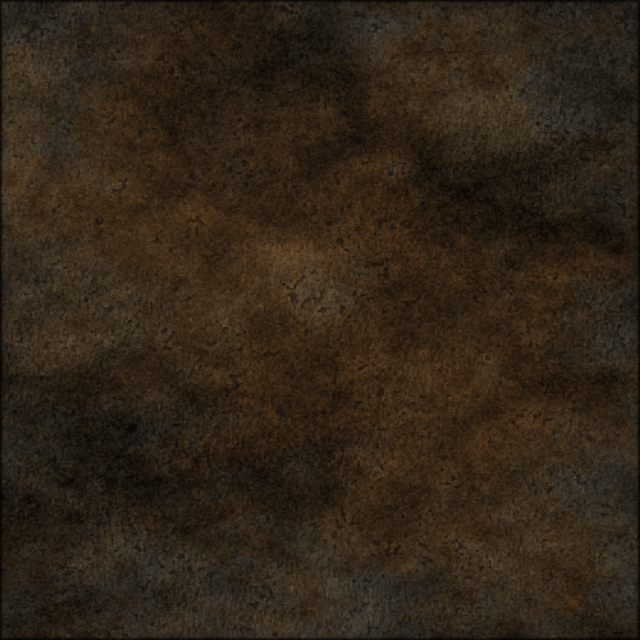
Reproduce this texture procedurally as a three.js fragment shader.

```glsl
varying vec2 vUv;

vec3 hash3(vec2 cell) {
  vec3 q = fract(vec3(cell.xyx) * vec3(0.1031, 0.1030, 0.0973));
  q += dot(q, q.yxz + 33.33);
  return fract((q.xxy + q.yzz) * q.zyx);
}

// Cellular noise: random cell values blended by distance to their points
float cellBlend(vec2 p) {
  vec2 id = floor(p);
  vec2 f = p - id;
  float total = 0.0;
  float weights = 0.0;
  for (int y = -1; y <= 1; y++) {
    for (int x = -1; x <= 1; x++) {
      vec2 offset = vec2(float(x), float(y));
      vec3 rnd = hash3(id + offset + 57.0);
      vec2 d = offset + 0.25 + 0.5 * rnd.xy - f;
      float w = max(0.0, 1.0 - dot(d, d) / 1.5625);
      w *= w * w;
      total += w * rnd.z;
      weights += w;
    }
  }
  return total / weights;
}

float layered(vec2 p) {
  float sum = 0.0;
  float amp = 0.5;
  float norm = 0.0;
  for (int i = 0; i < 6; i++) {
    sum += amp * cellBlend(p);
    norm += amp;
    amp *= 0.66;
    p = mat2(1.95, 0.4, -0.4, 1.95) * p + 13.7;
  }
  return sum / norm;
}

// Sparse round holes, one at most per grid cell
float pits(vec2 uv, float grid, float share) {
  vec2 p = uv * grid;
  vec3 rnd = hash3(floor(p) + 211.0);
  float radius = 0.03 + 0.05 * rnd.x;
  float d = length(fract(p) - 0.25 - 0.5 * rnd.xy);
  d += 0.06 * (cellBlend(p * 14.0) - 0.5);
  return step(1.0 - share, rnd.z) * (1.0 - smoothstep(radius * 0.4, radius * 1.3, d));
}

// Faint upright scratches with broken strokes
float scratches(vec2 uv) {
  float mark = 0.0;
  for (int i = 0; i < 6; i++) {
    vec3 rnd = hash3(vec2(float(i) + 5.0, 83.0));
    float x = rnd.x + 0.006 * sin(uv.y * 9.0 + rnd.z * 6.0) + 0.03 * (rnd.z - 0.5) * uv.y;
    float reach = 1.0 - smoothstep(0.05, 0.13, abs(uv.y - rnd.y));
    mark += reach * (1.0 - smoothstep(0.0006, 0.003, abs(uv.x - x)));
  }
  return mark * smoothstep(0.35, 0.65, cellBlend(uv * vec2(60.0, 40.0)));
}

void main() {
  vec2 uv = vUv;
  float clouds = layered(uv * vec2(3.4, 4.6) + 2.3);
  float stains = layered(uv * vec2(3.4, 5.0) + 119.0);
  float blotches = layered(uv * vec2(9.0, 13.0) + 31.0);
  float mottle = layered(uv * vec2(28.0, 38.0) + 71.0);
  float grain = cellBlend(uv * 260.0);
  float fineGrain = cellBlend(uv * 430.0 + 9.0);

  // Rust in the middle, olive and slate toward the rim
  float rim = 0.3 * (length(uv - 0.5) - 0.38);
  float cool = smoothstep(0.45, 0.61, 0.6 * clouds + 0.2 * blotches + 0.2 * mottle + rim);
  float slate = smoothstep(0.50, 0.64, 0.75 * layered(uv * vec2(6.0, 7.5) + 47.0) + 0.25 * mottle + rim);
  float rust = smoothstep(0.44, 0.62, 0.5 * blotches + 0.5 * layered(uv * 4.0 + 90.0));
  vec3 color = mix(vec3(0.184, 0.131, 0.074), vec3(0.214, 0.143, 0.076), rust);
  color = mix(color, vec3(0.188, 0.154, 0.107), cool * 0.85);
  color = mix(color, vec3(0.145, 0.138, 0.120), slate * (0.25 + 0.5 * cool));

  // Broad stains, mottling and grain
  float tone = 1.0 + 1.6 * (stains - 0.5) + 1.1 * (blotches - 0.5) + 0.95 * (mottle - 0.5);
  tone += 0.4 * (grain - 0.5) + 0.45 * (fineGrain - 0.5);

  // Fine upright crust in rough areas
  float rough = smoothstep(0.48, 0.62, 0.5 * clouds + 0.5 * blotches);
  vec2 crust = uv * vec2(260.0, 170.0) + 41.0;
  float relief = cellBlend(crust) - cellBlend(crust + vec2(0.6, -0.2));
  tone += relief * (0.05 + 0.45 * rough);
  color *= tone;

  // Dark flecks, pits and hairline cracks
  float flecks = smoothstep(0.62, 0.82, cellBlend(uv * 190.0 + 17.0));
  color *= 1.0 - 0.4 * flecks * smoothstep(0.48, 0.6, mottle);
  color *= 1.0 - 0.65 * pits(uv, 8.0, 0.06);
  color *= 1.0 - 0.4 * pits(uv + 3.0, 60.0, 0.04);
  float seam = abs(layered(uv * 7.0 + 150.0) - 0.5);
  float crackArea = smoothstep(0.62, 0.74, cellBlend(uv * 5.0 + 63.0));
  color *= 1.0 - 0.35 * crackArea * (1.0 - smoothstep(0.001, 0.006, seam));

  // Pale scratches and ochre sparks
  color += vec3(0.035, 0.032, 0.024) * scratches(uv);
  color += vec3(0.055, 0.040, 0.022) * smoothstep(0.8, 0.95, cellBlend(uv * 220.0 + 29.0));

  // Worn dark border
  vec2 edge = min(uv, 1.0 - uv);
  float inset = min(edge.x, edge.y) + 0.003 * (mottle - 0.5);
  color *= mix(0.3, 1.0, smoothstep(0.0, 0.006, inset));
  color *= mix(0.9, 1.0, smoothstep(0.0, 0.02, inset));

  gl_FragColor = vec4(max(color, 0.0), 1.0);
}
```
